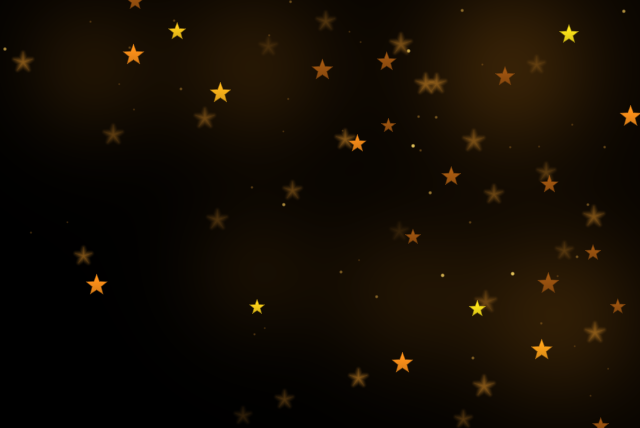
This background is drawn by a Shadertoy shader. Its source:

```glsl
// Golden stars drifting over a black night with soft amber glows.
// Low-discrepancy sequences scatter crisp stars, blurred stars and dust;
// a density ramp leaves the lower left corner empty.

const int   STAR_COUNT = 38;
const int   SOFT_COUNT = 42;
const int   DUST_COUNT = 78;
const vec2  STAR_RADIUS = vec2(0.017, 0.026);   // smallest, largest
const vec2  SOFT_RADIUS = vec2(0.018, 0.024);
const vec2  DUST_RADIUS = vec2(0.0016, 0.0040);
const float INNER_RATIO = 0.43;                 // star notch against tip
const float SOFT_BLUR   = 0.009;
const float JITTER      = 0.12;
const vec2  STRIDE      = vec2(0.75488, 0.56984);

const vec3 AMBIENT = vec3(0.026, 0.014, 0.002);
const vec3 GLOW    = vec3(0.185, 0.115, 0.022);
const vec3 BROWN   = vec3(0.62, 0.33, 0.06);
const vec3 ORANGE  = vec3(1.00, 0.57, 0.10);
const vec3 YELLOW  = vec3(1.00, 0.90, 0.10);
const vec3 SOFT    = vec3(0.66, 0.43, 0.12);
const vec3 PALE    = vec3(1.00, 0.88, 0.42);

float hash(float n) {
    return fract(sin(n * 12.9898) * 43758.5);
}

// Share of candidates kept at a place given in 0..1 canvas coordinates
float density(vec2 uv) {
    return smoothstep(0.2, 1.0, dot(uv, vec2(0.8, 0.6)));
}

// Even but irregular placement in 0..1 canvas coordinates
vec2 scatter(float id, vec2 stride) {
    vec2 jitter = vec2(hash(id + 0.31), hash(id + 0.67)) - 0.5;
    return fract(0.5 + id * stride) + JITTER * jitter;
}

// Signed distance to an upright five-pointed star
float starDistance(vec2 p, float radius) {
    const vec2 k1 = vec2(0.80902, -0.58779);
    const vec2 k2 = vec2(-k1.x, k1.y);
    p.x = abs(p.x);
    p -= 2.0 * max(dot(k1, p), 0.0) * k1;
    p -= 2.0 * max(dot(k2, p), 0.0) * k2;
    p.x = abs(p.x);
    p.y -= radius;
    vec2 edge = INNER_RATIO * vec2(-k1.y, k1.x) - vec2(0.0, 1.0);
    float h = clamp(dot(p, edge) / dot(edge, edge), 0.0, radius);
    return length(p - edge * h) * sign(p.y * edge.x - p.x * edge.y);
}

// Two bowed rows of three glows, growing toward the right
vec3 glows(vec2 p, vec2 canvas) {
    float light = 0.0;
    for (int i = 0; i < 6; i++) {
        float t = float(i % 3) * 0.5;
        bool upper = i < 3;
        vec2 center = upper
            ? vec2(mix(0.14, 0.80, t) - 0.3 * t * (1.0 - t), 0.84)
            : vec2(mix(0.40, 0.87, t), mix(0.36, 0.26, t));
        float strength = (upper ? 0.55 : 0.40) + 0.45 * t * t;
        float d = length(p - center * canvas) / mix(0.17, 0.21, t);
        light += strength * exp(-d * d);
    }
    return GLOW * light;
}

void mainImage(out vec4 fragColor, in vec2 fragCoord) {
    float pixel = 1.0 / iResolution.y;
    vec2 p = fragCoord * pixel;
    vec2 canvas = vec2(iResolution.x * pixel, 1.0);

    // Night and glows
    vec3 color = AMBIENT * density(p / canvas) + glows(p, canvas);

    // Dust: many faint specks, a few bright ones
    for (int i = 0; i < DUST_COUNT; i++) {
        float id = float(i) + 211.0;
        vec2 place = scatter(id, STRIDE.yx + 0.137);
        if (hash(id) > 0.25 + 0.75 * density(place)) continue;
        float bright = pow(hash(id + 0.5), 4.0);
        float radius = mix(DUST_RADIUS.x, DUST_RADIUS.y, sqrt(bright));
        float d = length(p - place * canvas) - radius;
        float cover = smoothstep(pixel, -pixel, d);
        color = mix(color, mix(SOFT, PALE, bright), cover * mix(0.4, 1.0, bright));
    }

    // Blurred stars
    for (int i = 0; i < SOFT_COUNT; i++) {
        float id = float(i) + 97.0;
        vec2 place = scatter(id, STRIDE.yx);
        if (hash(id) > density(place)) continue;
        float radius = mix(SOFT_RADIUS.x, SOFT_RADIUS.y, hash(id + 0.2));
        float d = starDistance(p - place * canvas, radius);
        float cover = smoothstep(SOFT_BLUR, -SOFT_BLUR, d);
        color = mix(color, SOFT, cover * mix(0.2, 0.8, hash(id + 0.8)));
    }

    // Crisp stars, from dim brown to bright yellow
    for (int i = 0; i < STAR_COUNT; i++) {
        float id = float(i) + 13.0;
        vec2 place = scatter(id, STRIDE);
        if (hash(id) > density(place)) continue;
        float radius = mix(STAR_RADIUS.x, STAR_RADIUS.y, hash(id + 0.2));
        vec2 q = p - place * canvas;
        float tone = hash(id + 0.8);
        vec3 tint = mix(BROWN, ORANGE, smoothstep(0.2, 0.55, tone));
        tint = mix(tint, YELLOW, smoothstep(0.6, 0.9, tone));
        tint *= 0.94 + 0.12 * q.y / radius;
        float cover = smoothstep(pixel, -pixel, starDistance(q, radius));
        color = mix(color, tint, cover);
    }

    fragColor = vec4(color, 1.0);
}
```
